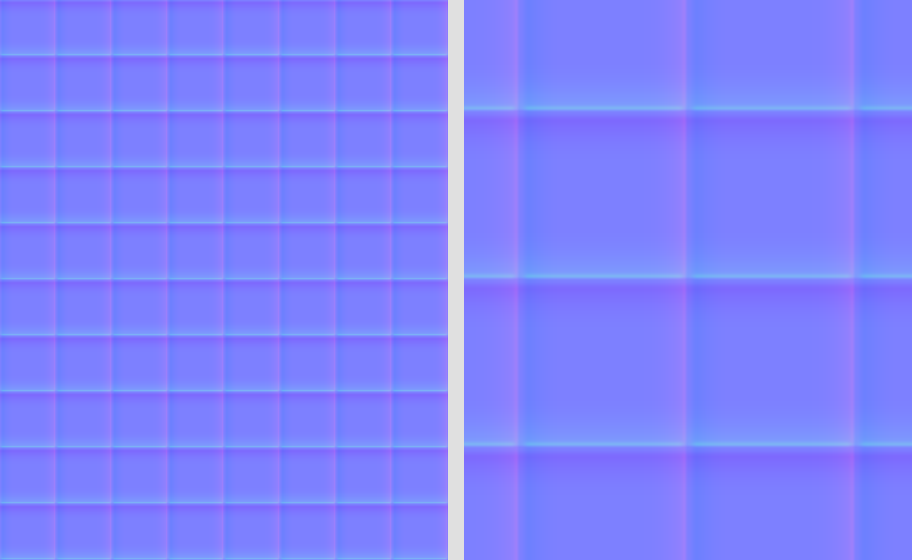
Left, the full canvas; right, a detail of the centre.
This texture map is drawn by a WebGL 1 fragment shader. Its source:

```glsl
precision highp float;
// Tangent-space normal map of a grid of shallow dished square tiles with fine raised seams.

uniform vec2 u_resolution;

const float TAU = 6.2831853;
const vec2 TILES = vec2(8.0, 10.0);         // whole repeats across and down
const vec2 FLAT_TONE = vec2(0.492, 0.502);  // red and green of the level centre
const vec2 BEVEL_WIDTH = vec2(0.27, 0.32);  // reach of the slope, in tiles
const vec2 BEVEL_TILT = vec2(0.105, 0.130); // slope strength at the edge
const vec2 RIM_TILT = vec2(0.035, 0.085);   // extra tilt of the thin rim line
const float RIM_OFFSET = 0.022;             // rim distance from the seam
const float RIM_WIDTH = 0.016;
const float LIT_SOFTNESS = 0.025;           // seam blend on the raised side
const float SHADE_SOFTNESS = 0.060;         // seam blend on the lowered side
const float CROSSING_FADE = 0.060;          // rims soften where seams cross
const float VARIATION = 0.05;               // strength change between tiles

// Slope that eases from the tile edge down to its level centre.
vec2 bevel(vec2 edgeDistance) {
  vec2 ramp = clamp(1.0 - edgeDistance / BEVEL_WIDTH, 0.0, 1.0);
  return BEVEL_TILT * ramp * ramp;
}

vec2 rimLine(vec2 edgeDistance) {
  vec2 offset = (edgeDistance - RIM_OFFSET) / RIM_WIDTH;
  return RIM_TILT * exp(-offset * offset);
}

// Layered sines with whole periods, so the variation wraps.
float tileVariation(vec2 id) {
  vec2 phase = TAU * id / TILES;
  return 0.6 * sin(3.0 * phase.x + 2.0 * phase.y)
       + 0.4 * sin(2.0 * phase.x - 3.0 * phase.y + 1.0);
}

void main() {
  vec2 grid = gl_FragCoord.xy / u_resolution * TILES;
  vec2 local = fract(grid);

  // Red rises toward the right edge, green toward the bottom edge.
  vec2 litDistance = vec2(1.0 - local.x, local.y);
  vec2 shadeDistance = 1.0 - litDistance;
  vec2 seamDistance = min(litDistance, shadeDistance);

  // Opposing bevels meet smoothly at every seam.
  vec2 lit = bevel(litDistance) * smoothstep(0.0, LIT_SOFTNESS, litDistance);
  vec2 shade = bevel(shadeDistance) * smoothstep(0.0, SHADE_SOFTNESS, shadeDistance);
  vec2 tilt = (lit - shade) * (1.0 + VARIATION * tileVariation(floor(grid)));

  // Fine rims, broken at the crossings.
  tilt += rimLine(litDistance) * smoothstep(0.0, CROSSING_FADE, seamDistance.yx);

  // Encode the unit normal as colour.
  vec2 slope = 2.0 * tilt;
  float height = sqrt(max(0.0, 1.0 - dot(slope, slope)));
  gl_FragColor = vec4(FLAT_TONE + tilt, 0.5 + 0.5 * height, 1.0);
}
```
